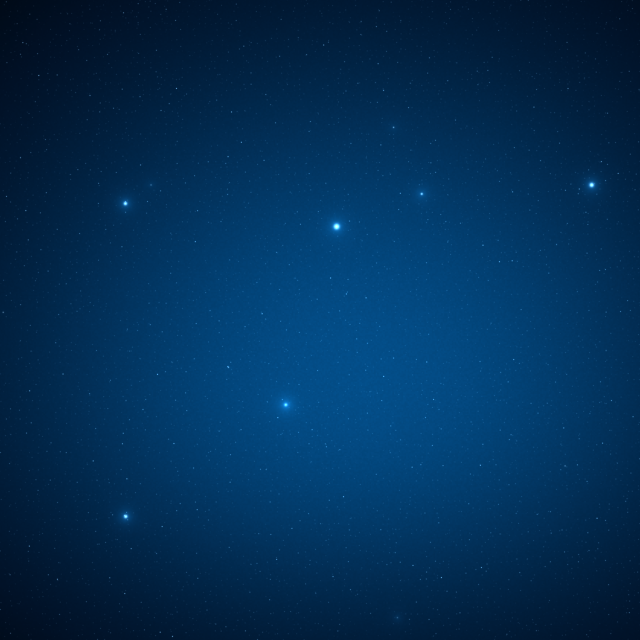
Reproduce this texture procedurally as a Shadertoy shader.

```glsl
// A deep blue night sky: an off-centre elliptical glow fading to dark corners,
// hashed grid layers of faint stars, and a few bright stars with soft halos.
// All lengths are fractions of the canvas height.

#define GLOW_CENTRE vec2(0.56, 0.41)
#define GLOW_PEAK 0.305
#define FALL_SIDE 2.8
#define FALL_TOP 3.3
#define FALL_BOTTOM 5.8
#define STAR_TINT vec3(0.62, 0.85, 1.0)
#define HALO_TINT vec3(0.08, 0.50, 0.80)
#define STAR_RADIUS 0.0010
#define GRAIN 0.014

const int BRIGHT_COUNT = 12;

// Position, core strength, halo strength
const vec4 BRIGHT[BRIGHT_COUNT] = vec4[BRIGHT_COUNT](
    vec4(0.526, 0.646, 1.00, 1.00), vec4(0.9245, 0.711, 0.85, 0.85),
    vec4(0.4466, 0.3675, 0.50, 0.85), vec4(0.196, 0.682, 0.75, 0.70),
    vec4(0.1965, 0.193, 0.75, 0.70), vec4(0.659, 0.697, 0.55, 0.40),
    vec4(0.615, 0.801, 0.36, 0.12), vec4(0.236, 0.711, 0.22, 0.12),
    vec4(0.621, 0.035, 0.16, 0.16), vec4(0.357, 0.426, 0.34, 0.03),
    vec4(0.005, 0.512, 0.30, 0.02), vec4(0.883, 0.272, 0.28, 0.02));

// Integer hash giving three values in 0..1
vec3 hash3(ivec2 cell, int seed) {
    uvec3 v = uvec3(cell.x + 4096, cell.y + 4096, seed) * 1664525u + 1013904223u;
    v.x += v.y * v.z; v.y += v.z * v.x; v.z += v.x * v.y;
    v ^= v >> 16u;
    v.x += v.y * v.z; v.y += v.z * v.x; v.z += v.x * v.y;
    return vec3(v >> 8u) / 16777216.0;
}

// Smooth value noise around zero
float grainNoise(vec2 p) {
    ivec2 i = ivec2(floor(p));
    vec2 f = smoothstep(0.0, 1.0, fract(p));
    float low = mix(hash3(i, 9).x, hash3(i + ivec2(1, 0), 9).x, f.x);
    float high = mix(hash3(i + ivec2(0, 1), 9).x, hash3(i + ivec2(1, 1), 9).x, f.x);
    return mix(low, high, f.y) - 0.5;
}

// Elliptical glow, falling faster below its centre than above
vec3 skyColour(vec2 p) {
    vec2 d = p - GLOW_CENTRE;
    float fallY = d.y > 0.0 ? FALL_TOP : FALL_BOTTOM;
    float g = GLOW_PEAK * exp(-FALL_SIDE * d.x * d.x - fallY * d.y * d.y);
    return vec3(0.035 * g, g, 1.62 * g + 0.042 * smoothstep(0.0, 0.07, g));
}

// One jittered star per cell; the power makes bright ones rare
float starLayer(vec2 p, float cells, float rarity, float radius, int seed) {
    vec2 q = p * cells;
    vec3 h = hash3(ivec2(floor(q)), seed);
    vec2 d = (fract(q) - mix(vec2(0.2), vec2(0.8), h.xy)) / cells;
    return pow(h.z, rarity) * exp(-dot(d, d) / (radius * radius));
}

void mainImage(out vec4 fragColor, in vec2 fragCoord) {
    vec2 p = fragCoord / iResolution.y;
    float radius = max(STAR_RADIUS, 0.5 / iResolution.y);

    // Sky and fine grain
    vec3 colour = skyColour(p);
    colour *= 1.0 + 4.0 * GRAIN * grainNoise(p * 420.0);

    // Faint scattered stars
    float dust = 0.50 * starLayer(p, 38.0, 9.0, radius, 1)
               + 0.28 * starLayer(p + 0.37, 64.0, 6.0, radius, 2)
               + 0.11 * starLayer(p + 0.71, 115.0, 4.0, radius, 3);
    colour += STAR_TINT * dust;

    // Bright stars: white core, tight bloom and wide halo
    for (int i = 0; i < BRIGHT_COUNT; i++) {
        vec4 star = BRIGHT[i];
        float dist = length(p - star.xy);
        float coreRadius = max(0.0012 + 0.0026 * star.z * star.w, radius);
        float core = exp(-dist * dist / (coreRadius * coreRadius));
        float bloom = 0.60 * exp(-dist / 0.0045);
        float halo = 0.24 * exp(-dist / 0.011);
        colour += HALO_TINT * star.w * (bloom + halo);
        colour += vec3(0.85, 0.95, 1.0) * star.z * core;
    }

    fragColor = vec4(clamp(colour, 0.0, 1.0), 1.0);
}
```
